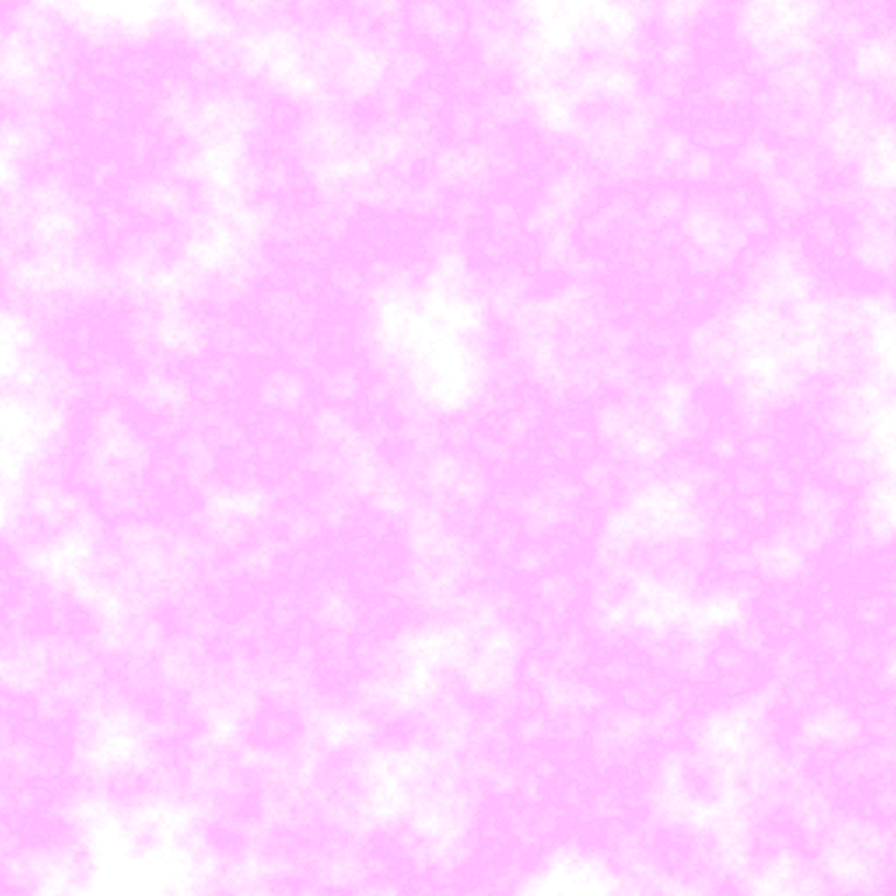
Reproduce this texture procedurally as a WebGL 1 fragment shader.

```glsl
precision highp float;
// Seamless soft pink and white clouds with faint creased contours in the pink.

uniform vec2 u_resolution;

float hash(vec2 p) {
  vec3 q = fract(p.xyx * vec3(0.1031, 0.1030, 0.0973));
  q += dot(q, q.yzx + 33.33);
  return fract((q.x + q.y) * q.z);
}

// Random value in -1..1 at a lattice point that wraps after "period" cells
float lattice(vec2 cell, float period, float seed) {
  return 2.0 * hash(mod(cell, period) + seed) - 1.0;
}

float tileNoise(vec2 uv, float period, float seed) {
  vec2 cell = floor(uv * period);
  vec2 f = fract(uv * period);
  vec2 w = f * f * (3.0 - 2.0 * f);
  float low = mix(lattice(cell, period, seed),
                  lattice(cell + vec2(1.0, 0.0), period, seed), w.x);
  float high = mix(lattice(cell + vec2(0.0, 1.0), period, seed),
                   lattice(cell + vec2(1.0, 1.0), period, seed), w.x);
  return mix(low, high, w.y);
}

// Layered noise: two strong broad octaves, then finer and weaker ones
float clouds(vec2 uv) {
  float sum = 0.0;
  float amplitude = 0.85;
  float period = 8.0;
  for (int octave = 0; octave < 6; octave++) {
    sum += amplitude * tileNoise(uv, period, 17.0 + 2.3 * period);
    amplitude *= octave == 0 ? 0.95 : 0.68;
    period *= 2.0;
  }
  return sum;
}

void main() {
  vec2 uv = gl_FragCoord.xy / u_resolution;

  // Fold the low end back up, with a slightly rounded crease
  float density = 0.07 + 0.142 * clouds(uv);
  float folded = sqrt(density * density + 0.00003);

  float green = min(0.727 + folded, 1.0);
  gl_FragColor = vec4(1.0, green, 1.0, 1.0);
}
```
